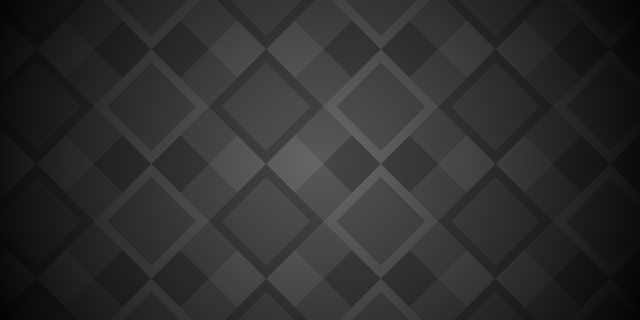
Write a WebGL 2 fragment shader that draws this background.

```glsl
#version 300 es
precision highp float;
// Charcoal argyle: framed diamonds touching at their corners, with light and
// dark frames in alternate columns and small tinted diamonds in the gaps.
// Diamonds are L1 distances in a repeated square cell, lit by a soft vignette.

uniform vec2 u_resolution;
out vec4 fragColor;

// Signed L1 distance to a diamond with the given half diagonal.
float diamond(vec2 p, float halfDiagonal) {
    return abs(p.x) + abs(p.y) - halfDiagonal;
}

// Smooth coverage of the inside of an L1 distance; the slope is sqrt(2).
float coverage(float dist, float pixel) {
    return clamp(0.5 - dist / (1.414 * pixel), 0.0, 1.0);
}

// Brightness factor of the repeating pattern.
float argyle(vec2 p, float pixel) {
    vec2 cell = floor(p + 0.5);
    vec2 local = p - cell;
    float darkColumn = mod(cell.x, 2.0);

    // Small diamonds beside each crossing, opposite in tone to the frame
    float tile = diamond(abs(local) - vec2(0.25, 0.5), 0.25);
    float shade = mix(1.0, mix(0.79, 1.16, darkColumn), coverage(tile, pixel));

    // Large diamond: frame first, then the inset fill
    float outer = diamond(local, 0.5);
    shade = mix(shade, mix(1.19, 0.79, darkColumn), coverage(outer, pixel));
    return mix(shade, 0.96, coverage(outer + 0.113, pixel));
}

void main() {
    // Canvas heights, measured from the centre
    vec2 p = (gl_FragCoord.xy - 0.5 * u_resolution) / u_resolution.y;
    float pitch = 0.3585;
    float pattern = argyle((p - vec2(0.19, 0.167)) / pitch, 1.0 / (u_resolution.y * pitch));

    // Vignette from mid grey to nearly black
    float radius = length(p);
    float light = max(0.345 - 0.22 * radius - 0.07 * radius * radius, 0.0);

    vec3 coolGrey = vec3(1.0, 1.0, 1.03);
    fragColor = vec4(coolGrey * light * pattern, 1.0);
}
```
